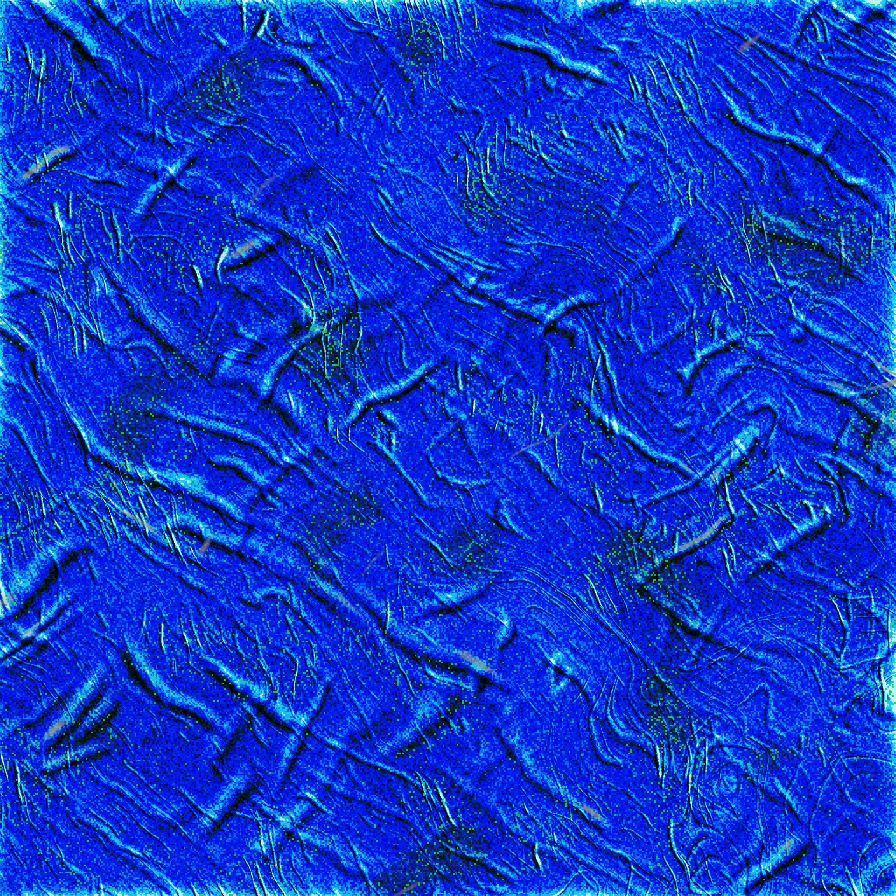
A Shadertoy shader for this texture:

```glsl
#define BOLD 2.3
#define CROSS 2.2
#define CHIPS 1.7
#define STREAK 1.5
#define STRIAE 4.2
#define GRAIN 1.6
#define GRAIN_CELLS 512.0
#define BEND 0.024
#define RIPPLE 0.005
#define RIM 0.008

const vec3 SOOT   = vec3(0.00, 0.03, 0.03);
const vec3 MURK   = vec3(0.01, 0.14, 0.12);
const vec3 NAVY   = vec3(0.00, 0.07, 0.43);
const vec3 COBALT = vec3(0.01, 0.10, 0.91);
const vec3 AZURE  = vec3(0.01, 0.42, 0.95);
const vec3 CYAN   = vec3(0.08, 0.77, 0.92);
const vec3 FOAM   = vec3(0.75, 0.97, 0.95);
const vec3 GREEN  = vec3(0.05, 0.82, 0.33);
const vec3 OCHRE  = vec3(0.62, 0.54, 0.50);

vec3 hash3(vec2 cell) {
    vec3 h = fract(cell.xyx * vec3(0.1031, 0.1030, 0.0973));
    h += dot(h, h.yxz + 33.33);
    return fract((h.xxy + h.yzz) * h.zyx);
}

vec2 rotate(vec2 p, float angle) {
    float c = cos(angle), s = sin(angle);
    return vec2(c * p.x + s * p.y, c * p.y - s * p.x);
}

// Layered sines, each turned against the last; roughly -1 to 1
float waves(vec2 p) {
    float sum = 0.0, gain = 0.6;
    for (int i = 0; i < 4; i++) {
        p = rotate(p, 1.1) * 1.5 + 2.7;
        sum += gain * sin(p.x + 1.3 * sin(p.y));
        gain *= 0.65;
    }
    return sum;
}

// Scattered ridges: a lit flank beside a thin dark crease
float strokes(vec2 p, float angle, vec2 density, float seed) {
    vec2 q = rotate(p, angle) * density + seed;
    vec2 home = floor(q);
    float relief = 0.0;
    for (int j = -1; j <= 1; j++)
    for (int i = -1; i <= 1; i++) {
        vec2 cell = home + vec2(i, j);
        vec3 rnd = hash3(cell + seed * 7.0);
        vec3 form = hash3(cell + seed * 3.0 + 91.0);
        vec2 d = q - cell - rnd.xy;
        d.y += (form.x - 0.5) * 0.8 * d.x;
        float across = d.y / mix(0.16, 0.4, form.y);
        float reach = smoothstep(1.0, 0.5, abs(d.x) / mix(0.3, 1.0, form.z));
        float lit = across - 0.4, crease = across + 0.4;
        float ridge = exp(-8.0 * lit * lit) - 1.2 * exp(-18.0 * crease * crease);
        relief += ridge * reach * rnd.z * rnd.z;
    }
    return relief;
}

// Tone to paint colour, centred near zero
vec3 paint(float tone) {
    vec3 col = mix(SOOT, MURK, smoothstep(-2.4, -1.7, tone));
    col = mix(col, NAVY, smoothstep(-1.55, -1.25, tone));
    col = mix(col, COBALT, smoothstep(-1.05, -0.75, tone));
    col = mix(col, AZURE, smoothstep(0.2, 0.6, tone));
    col = mix(col, CYAN, smoothstep(1.0, 1.4, tone));
    return mix(col, FOAM, smoothstep(2.1, 2.8, tone));
}

void mainImage(out vec4 fragColor, in vec2 fragCoord) {
    vec2 uv = fragCoord / iResolution.xy;
    vec2 p = fragCoord / iResolution.y;

    // Bent canvas, broad patches and small breaks
    vec2 bent = p + BEND * vec2(waves(p * 6.0), waves(p * 6.0 + 17.0));
    bent += RIPPLE * vec2(waves(p * 24.0 + 3.0), waves(p * 24.0 + 51.0));
    float patches = waves(bent * 8.0 + 40.0);
    float breaks = smoothstep(-0.7, 0.4, waves(bent * 16.0 + 61.0));
    float murky = smoothstep(0.5, 1.2, waves(bent * 10.0 + 73.0));
    float comb = smoothstep(0.1, 0.7, waves(p * 13.0 + 8.0));

    // Brushwork: falling diagonals, rising crossings, chips, upright slots
    float bold = strokes(bent, -0.6, vec2(5.5, 23.0), 5.0);
    float crossing = strokes(bent, 0.75, vec2(8.0, 19.0), 23.0);
    float chips = strokes(bent, -0.75 + 0.25 * patches, vec2(17.0, 42.0), 31.0);
    float streak = strokes(bent, -0.85, vec2(28.0, 85.0), 41.0);
    float striae = strokes(bent, -1.35, vec2(25.0, 88.0), 67.0);

    float tone = BOLD * bold * mix(0.5, 1.0, breaks) + CHIPS * chips;
    tone += STREAK * streak + 0.25 * patches - 0.26;
    tone += CROSS * crossing * smoothstep(-0.3, 0.5, waves(p * 8.0 + 29.0));
    tone += STRIAE * striae * comb - 0.55 * murky;

    // Grain and the bright ragged rim
    vec3 grain = hash3(floor(p * GRAIN_CELLS) + 11.0);
    vec2 inset = min(uv, 1.0 - uv);
    float rim = exp(-min(inset.x, inset.y) / RIM);
    tone += GRAIN * (grain.x - 0.5) * (1.0 + 0.4 * murky);
    tone += rim * (1.8 + 1.2 * patches);

    // Colour, pale warm glints on lit ridges, green specks
    vec3 col = paint(tone);
    float lit = max(bold, crossing);
    float glint = smoothstep(0.45, 0.85, lit) * smoothstep(0.5, 0.9, waves(p * 15.0 + 97.0));
    col = mix(col, OCHRE, 0.75 * glint);
    col = mix(col, MURK + 0.12, 0.2 * murky);
    float speckLimit = 0.985 - 0.05 * murky - 0.06 * comb;
    col = mix(col, GREEN, 0.9 * smoothstep(speckLimit, speckLimit + 0.01, grain.z));
    col.g += 0.14 * (grain.y - 0.5);

    fragColor = vec4(clamp(col, 0.0, 1.0), 1.0);
}
```
